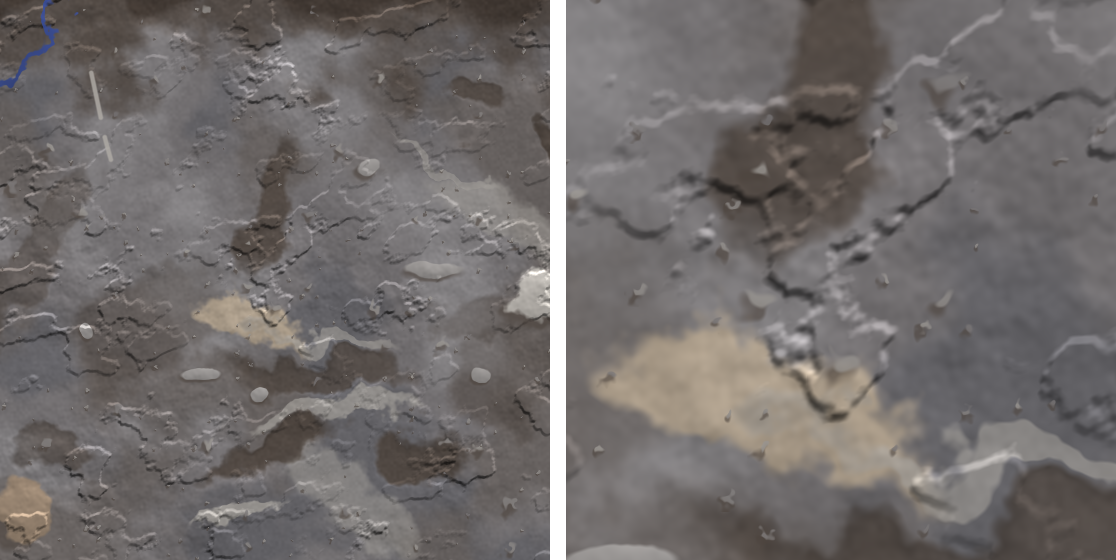
Left, the full canvas; right, a detail of the centre.
Write a Shadertoy shader that draws this texture.

```glsl
// Rough, dusty excavated ground: grey soil with brown hollows, sunlit ridges,
// stones, grit, a blue cord and a pale stick. Warped ellipses give the large
// forms; embossed noise with sparse terraced clods gives the small relief.
const vec3 GREY       = vec3(0.445, 0.432, 0.438);
const vec3 LIGHT_GREY = vec3(0.515, 0.505, 0.512);
const vec3 SLATE      = vec3(0.355, 0.355, 0.375);
const vec3 BROWN      = vec3(0.390, 0.367, 0.357);
const vec3 DARK_BROWN = vec3(0.300, 0.265, 0.240);
const vec3 DEEP_SHADE = vec3(0.200, 0.165, 0.140);
const vec3 PALE       = vec3(0.620, 0.605, 0.585);
const vec3 CREAM      = vec3(0.680, 0.620, 0.540);
const vec3 TAN        = vec3(0.550, 0.480, 0.410);
const vec3 CORD_BLUE  = vec3(0.190, 0.270, 0.560);
const vec2  LIGHT_STEP = vec2(0.002, 0.005);
const float RELIEF_GAIN = 1.3;
const float CLOD_HEIGHT = 0.16;
const float EDGE_WARP = 0.15;
const float GRAIN = 0.025;
// Ellipses: centre, radii. Styles: tilt, strength.
const int HOLLOWS = 11;
const vec4 HOLLOW[HOLLOWS] = vec4[HOLLOWS](
    vec4(.490, .615, .040, .135), vec4(.065, .550, .040, .145), vec4(.835, .815, .060, .030),
    vec4(.965, .752, .035, .036), vec4(.575, .325, .165, .036), vec4(.485, .190, .110, .036),
    vec4(.760, .185, .085, .050), vec4(.270, .410, .150, .085), vec4(.125, .190, .075, .036),
    vec4(.850, .440, .090, .055), vec4(.920, .340, .110, .090));
const vec2 HOLLOW_STYLE[HOLLOWS] = vec2[HOLLOWS](
    vec2(-.28, .85), vec2(-.50, .50), vec2(-.40, .75), vec2(-.30, .95), vec2(-.05, .75), vec2(.25, .90),
    vec2(-.25, .90), vec2(.50, .50), vec2(.25, .60), vec2(.55, .55), vec2(.30, .50));
const int MOUNDS = 7;
const vec4 MOUND[MOUNDS] = vec4[MOUNDS](
    vec4(.425, .435, .095, .030), vec4(.890, .600, .140, .045), vec4(.570, .255, .160, .018),
    vec4(.440, .065, .075, .014), vec4(.620, .100, .120, .055), vec4(.800, .700, .120, .012),
    vec4(.590, .385, .130, .014));
const vec2 MOUND_STYLE[MOUNDS] = vec2[MOUNDS](
    vec2(-.45, .90), vec2(-.55, .55), vec2(.05, .75), vec2(.15, .85), vec2(-.60, .55), vec2(-.60, .60),
    vec2(-.20, .65));
const int STONES = 8;
const vec4 STONE[STONES] = vec4[STONES](
    vec4(.042, .083, .040, .058), vec4(.968, .475, .055, .044), vec4(.645, .707, .024, .020),
    vec4(.770, .525, .046, .018), vec4(.360, .330, .033, .012), vec4(.157, .406, .012, .013),
    vec4(.456, .300, .017, .011), vec4(.860, .330, .017, .012));

float hash(vec2 p) {
    vec3 q = fract(p.xyx * 0.1031);
    q += dot(q, q.yzx + 33.33);
    return fract((q.x + q.y) * q.z);
}
float noise(vec2 p) {
    vec2 i = floor(p), f = fract(p);
    f = f * f * (3.0 - 2.0 * f);
    return mix(mix(hash(i), hash(i + vec2(1, 0)), f.x),
               mix(hash(i + vec2(0, 1)), hash(i + vec2(1, 1)), f.x), f.y);
}
mat2 turn(float a) { return mat2(cos(a), -sin(a), sin(a), cos(a)); }
float fbm(vec2 p) {
    float sum = 0.0, amp = 0.5;
    for (int i = 0; i < 5; i++, amp *= 0.5) {
        sum += amp * noise(p + 40.0);
        p = turn(0.6) * p * 2.03 + 7.0;
    }
    return sum;
}
// Gentle swells plus flat-topped clods, whose steps catch the light
float relief(vec2 p) {
    float clods = fbm(turn(0.3) * p * vec2(15.0, 21.0) + 60.0);
    return 0.6 * fbm(p * 10.0) + CLOD_HEIGHT * smoothstep(0.54, 0.62, clods);
}
float ellipse(vec2 p, vec4 e, float tilt) { return length(turn(tilt) * (p - e.xy) / e.zw); }
float blob(vec2 p, vec4 e, float tilt) { return smoothstep(1.2, 0.8, ellipse(p, e, tilt)); }
float segment(vec2 p, vec2 a, vec2 b) {
    vec2 ab = b - a;
    return length(p - a - ab * clamp(dot(p - a, ab) / dot(ab, ab), 0.0, 1.0));
}
// Scattered grit with a shadow at lower left
vec3 addGrit(vec3 col, vec2 p, float scale, float share) {
    vec2 cell = floor(p * scale), f = fract(p * scale);
    float pick = hash(cell + scale), size = mix(0.08, 0.22, hash(cell + 211.0));
    vec2 d = f - 0.3 - 0.4 * vec2(hash(cell + 71.0), hash(cell + 137.0));
    d += size * 1.4 * (vec2(noise(p * scale * 6.0), noise(p * scale * 6.0 + 9.0)) - 0.5);
    float on = step(pick, share), shade = length(d + size * vec2(0.4, 0.8));
    col = mix(col, DARK_BROWN, 0.6 * on * smoothstep(size * 1.2, size * 0.3, shade));
    d = turn(pick * 40.0) * d * vec2(1.0, 1.4);
    return mix(col, mix(GREY, PALE, hash(cell + 311.0)), 0.8 * on * smoothstep(size, size * 0.4, length(d)));
}
void mainImage(out vec4 fragColor, in vec2 fragCoord) {
    vec2 p = fragCoord / iResolution.y;
    vec2 warp = vec2(fbm(p * 11.0), fbm(p * 11.0 + 17.0)) - 0.485, w = p + EDGE_WARP * warp;
    // Mottled soil and the shaded bank along the top
    float mottle = fbm(p * 5.0 + 3.0);
    vec3 col = mix(GREY, LIGHT_GREY, smoothstep(0.48, 0.70, mottle));
    col = mix(col, SLATE, 0.7 * smoothstep(0.45, 0.30, mottle));
    col = mix(col, BROWN, 0.85 * smoothstep(0.46, 0.62, fbm(p * 4.0 + 31.0)));
    col = mix(col, DARK_BROWN, 0.8 * smoothstep(0.82, 0.98, w.y + 0.4 * warp.x));
    col = mix(col, DEEP_SHADE, 0.6 * smoothstep(0.97, 1.01, w.y));
    // Hollows with a bright lower lip, then sunlit mounds
    float lip = 0.0;
    for (int i = 0; i < HOLLOWS; i++) {
        vec2 style = HOLLOW_STYLE[i];
        float inside = blob(w, HOLLOW[i], style.x);
        lip += style.y * (blob(w + vec2(0.0, 0.012), HOLLOW[i], style.x) - inside);
        col = mix(col, mix(DARK_BROWN, BROWN, smoothstep(0.5, 0.8, mottle)), style.y * inside);
    }
    for (int i = 0; i < MOUNDS; i++)
        col = mix(col, i == 0 ? CREAM : PALE, MOUND_STYLE[i].y * blob(w, MOUND[i], MOUND_STYLE[i].x));
    // Embossed relief, fine grain and grit
    float rough = mix(0.5, 1.4, smoothstep(0.35, 0.65, fbm(p * 6.0 + 90.0)));
    float slope = rough * RELIEF_GAIN * (relief(p) - relief(p + LIGHT_STEP));
    col *= 1.0 + 2.0 * slope + 0.14 * clamp(lip, -1.0, 1.0);
    col += GRAIN * (noise(p * 190.0) - 0.5);
    col = addGrit(addGrit(col, p, 17.0, 0.16), p + 0.37, 41.0, 0.12);
    // Larger stones, lit from above
    for (int i = 0; i < STONES; i++) {
        vec4 e = STONE[i];
        vec2 q = p + 2.5 * min(e.z, e.w) * warp;
        float tilt = 0.5 * hash(vec2(i, 5)), lift = (q.y - e.y) / e.w;
        col = mix(col, DARK_BROWN, 0.6 * blob(q + 0.4 * e.w * vec2(0.5, 1.0), e, tilt));
        vec3 face = i == 0 ? TAN : (i == 1 ? PALE * 1.1 : mix(LIGHT_GREY, PALE, 0.5));
        col = mix(col, face * (1.0 + 0.12 * lift + 2.0 * slope), smoothstep(1.08, 0.88, ellipse(q, e, tilt)));
    }
    // Blue cord and broken pale stick
    vec2 bend = vec2(.098, .91), low = vec2(.050, .862);
    float cord = min(segment(w, vec2(.155, 1.03), bend), min(segment(w, bend, low), segment(w, low, vec2(-.03, .863))));
    col = mix(col, CORD_BLUE * (0.6 + 0.9 * mottle), 0.85 * smoothstep(0.008, 0.003, cord));
    float stick = min(segment(p, vec2(.163, .87), vec2(.18, .79)), segment(p, vec2(.187, .755), vec2(.198, .715)));
    col = mix(col, PALE * 1.1, 0.85 * smoothstep(0.006, 0.002, stick));
    fragColor = vec4(clamp(col, 0.0, 1.0), 1.0);
}
```
